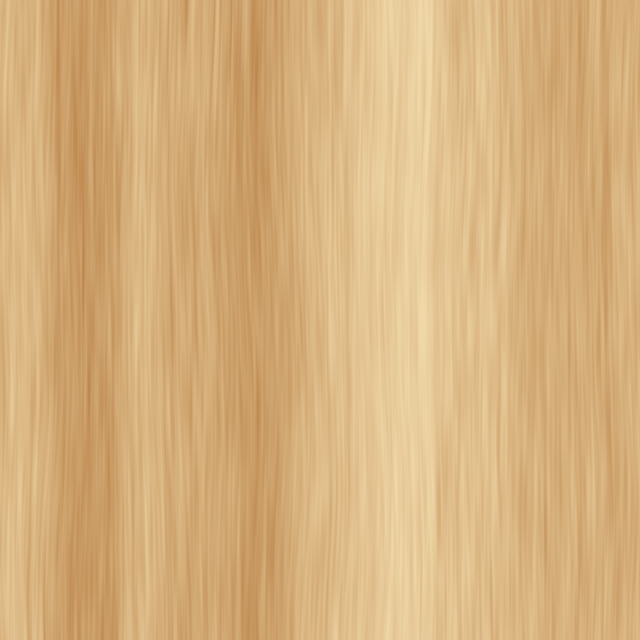
Give the GLSL for this texture, as a Shadertoy shader.

```glsl
vec2 randomGradient(vec2 cell) {
    float h = fract(sin(dot(cell, vec2(127.1, 311.7))) * 43758.55);
    return vec2(cos(h * 6.2832), sin(h * 6.2832));
}

float gradientNoise(vec2 p) {
    vec2 i = floor(p), f = p - i;
    vec2 u = f * f * f * (f * (f * 6.0 - 15.0) + 10.0);
    vec2 e = vec2(0.0, 1.0);
    float a = dot(randomGradient(i), f);
    float b = dot(randomGradient(i + e.yx), f - e.yx);
    float c = dot(randomGradient(i + e.xy), f - e.xy);
    float d = dot(randomGradient(i + e.yy), f - e.yy);
    return mix(mix(a, b, u.x), mix(c, d, u.x), u.y);
}

// Soft strip rising from a to b and falling from c to d
float strip(float x, float a, float b, float c, float d) {
    return smoothstep(a, b, x) * (1.0 - smoothstep(c, d, x));
}

// Broad dark and pale bands across the board
float bandTone(vec2 p) {
    float x = p.x + 0.014 * gradientNoise(p * vec2(3.0, 1.4) + 7.3);
    float tone = 0.57;
    tone -= 0.38 * strip(x, 0.055, 0.09, 0.15, 0.23);
    tone -= 0.20 * strip(x, 0.20, 0.29, 0.36, 0.52);
    tone -= 0.24 * strip(x, 0.34, 0.40, 0.42, 0.48);
    tone += 0.13 * strip(x, 0.46, 0.56, 0.74, 0.82);
    tone += 0.22 * strip(x, 0.54, 0.63, 0.67, 0.683);
    tone -= 0.15 * strip(x, 0.77, 0.90, 0.95, 1.06);
    return tone;
}

// Long fibres, from wide streaks to hair-thin ones
float fibreTone(vec2 p) {
    p.x += 0.016 * gradientNoise(p * vec2(5.0, 1.8) + 3.1);
    p.x += 0.002 * gradientNoise(p * vec2(24.0, 3.0) + 9.7);
    float tone = 0.14 * gradientNoise(p * vec2(28.0, 1.1) + 1.7);
    tone += 0.20 * gradientNoise(p * vec2(75.0, 2.3) + 5.2);
    tone += 0.23 * gradientNoise(p * vec2(150.0, 4.5) + 8.4);
    tone += 0.26 * gradientNoise(p * vec2(260.0, 8.0) + 2.6);

    // Sparse dark pores, gathered in patches
    float patches = smoothstep(-0.2, 0.35, gradientNoise(p * vec2(8.0, 1.2) + 4.5));
    float pores = smoothstep(0.18, 0.5, gradientNoise(p * vec2(115.0, 3.2) + 6.9));
    return tone - 0.22 * pores * patches;
}

void mainImage(out vec4 fragColor, in vec2 fragCoord) {
    // Average across the pixel to smooth the thinnest fibres
    float tone = 0.0;
    for (int i = 0; i < 3; i++) {
        vec2 p = (fragCoord + vec2((float(i) - 1.0) / 3.0, 0.0)) / iResolution.y;
        float calm = 1.0 - 0.3 * strip(p.x, 0.50, 0.60, 0.67, 0.70);
        tone += (bandTone(p) + calm * fibreTone(p)) / 3.0;
    }

    vec3 darkWood = vec3(0.76, 0.565, 0.345);
    vec3 paleWood = vec3(0.93, 0.83, 0.64);
    fragColor = vec4(mix(darkWood, paleWood, clamp(tone, -0.15, 1.05)), 1.0);
}
```
